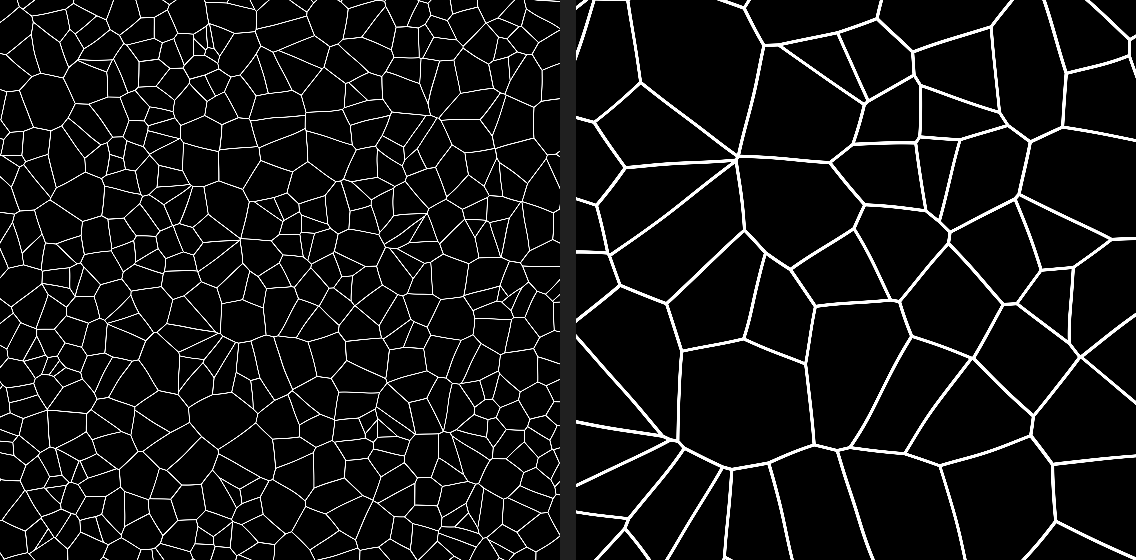
Left: the whole. Right: its middle third, enlarged.
This pattern is drawn by a Shadertoy shader. Its source:

```glsl
// Fine white net of irregular polygonal cells on black.
// Seeds are scattered in uneven numbers over a coarse grid; the net is the
// distance to the nearest Voronoi border, bent slightly by gradient noise.

const vec3  CELL_COLOR = vec3(0.0);
const vec3  LINE_COLOR = vec3(1.0);
const float GRID       = 9.0;      // coarse tiles across the canvas
const int   MIN_SEEDS  = 3;        // fewest seeds in a tile
const int   MAX_SEEDS  = 8;        // most seeds in a tile
const float LINE_WIDTH = 0.00195;  // in canvas heights
const float SOFT_EDGE  = 0.5;      // smoothed rim, in output pixels
const float WARP_FREQ  = 16.0;     // bends across the canvas
const float WARP_SIZE  = 0.0035;   // bend size in canvas heights

// Integer hash: tile and index to two values in 0..1
vec2 hash2(ivec2 tile, int index) {
    uvec3 v = uvec3(tile.x + 512, tile.y + 512, index + 17);
    v = v * 1664525u + 1013904223u;
    v.x += v.y * v.z; v.y += v.z * v.x; v.z += v.x * v.y;
    v ^= v >> 16u;
    v.x += v.y * v.z; v.y += v.z * v.x;
    return vec2(v.xy >> 8u) / 16777216.0;
}

// Gradient noise, about -0.7 to 0.7
float cornerSlope(ivec2 corner, vec2 offset, int layer) {
    float angle = 6.2832 * hash2(corner, layer).x;
    return dot(vec2(cos(angle), sin(angle)), offset);
}

float gradientNoise(vec2 p, int layer) {
    ivec2 i = ivec2(floor(p));
    vec2 f = fract(p);
    vec2 u = f * f * f * (f * (f * 6.0 - 15.0) + 10.0);
    float a = cornerSlope(i, f, layer);
    float b = cornerSlope(i + ivec2(1, 0), f - vec2(1.0, 0.0), layer);
    float c = cornerSlope(i + ivec2(0, 1), f - vec2(0.0, 1.0), layer);
    float d = cornerSlope(i + ivec2(1, 1), f - vec2(1.0, 1.0), layer);
    return mix(mix(a, b, u.x), mix(c, d, u.x), u.y);
}

int seedCount(ivec2 tile) {
    return MIN_SEEDS + int(hash2(tile, 100).x * float(MAX_SEEDS - MIN_SEEDS + 1));
}

// Distance to the nearest cell border, in tiles
float borderDistance(vec2 p) {
    ivec2 home = ivec2(floor(p));

    // Closest seed, as an offset from p
    vec2 nearest = vec2(10.0);
    for (int y = -1; y <= 1; y++)
    for (int x = -1; x <= 1; x++) {
        ivec2 tile = home + ivec2(x, y);
        int count = seedCount(tile);
        for (int k = 0; k < count; k++) {
            vec2 seed = vec2(tile) + hash2(tile, k) - p;
            if (dot(seed, seed) < dot(nearest, nearest)) nearest = seed;
        }
    }

    // Closest bisector between that seed and any other
    float border = 10.0;
    for (int y = -1; y <= 1; y++)
    for (int x = -1; x <= 1; x++) {
        ivec2 tile = home + ivec2(x, y);
        int count = seedCount(tile);
        for (int k = 0; k < count; k++) {
            vec2 seed = vec2(tile) + hash2(tile, k) - p;
            vec2 across = seed - nearest;
            if (dot(across, across) > 1e-6)
                border = min(border, dot(0.5 * (seed + nearest), normalize(across)));
        }
    }
    return border;
}

void mainImage(out vec4 fragColor, in vec2 fragCoord) {
    vec2 uv = fragCoord / iResolution.y;

    // Bend the straight borders a little
    vec2 warp = vec2(gradientNoise(uv * WARP_FREQ, 201),
                     gradientNoise(uv * WARP_FREQ, 202));
    float d = borderDistance((uv + WARP_SIZE * warp) * GRID) / GRID;

    // Crisp line with a narrow smoothed rim
    float rim = 0.5 * SOFT_EDGE / iResolution.y;
    float halfWidth = 0.5 * LINE_WIDTH;
    float line = 1.0 - smoothstep(halfWidth - rim, halfWidth + rim, d);
    fragColor = vec4(mix(CELL_COLOR, LINE_COLOR, line), 1.0);
}
```
